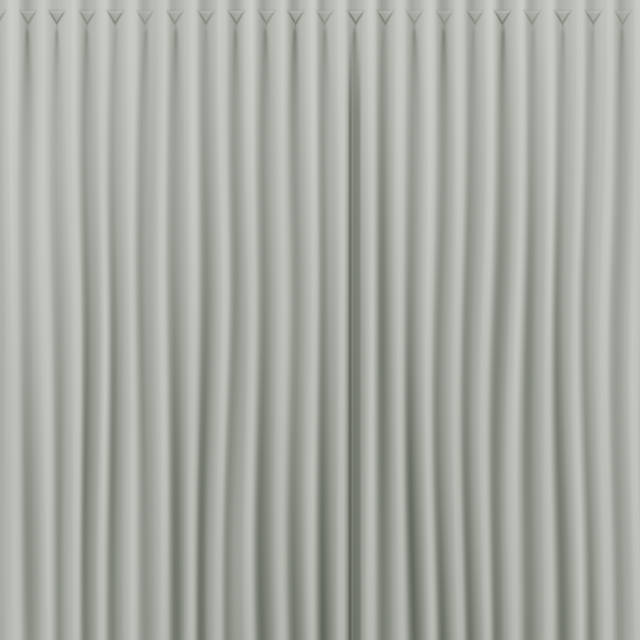
This texture is drawn by a WebGL 2 fragment shader. Its source:

```glsl
#version 300 es
precision highp float;

uniform vec2 u_resolution;
out vec4 fragColor;

const float TAU = 6.2831853;
const float FOLDS = 21.5;       // folds across the canvas
const float PART_X = 0.554;     // where the two panels meet
const float KNOT_BASE = 0.963;  // lower tip of the pinched knots
const vec3 SHADOW = vec3(0.40, 0.42, 0.38);
const vec3 LIGHT = vec3(0.77, 0.785, 0.76);

float hash(float n, float seed) {
    return fract(sin(n * 127.1 + seed * 311.7) * 4375.85);
}

vec2 gradient(vec2 cell) {
    float angle = TAU * hash(cell.x, cell.y);
    return vec2(cos(angle), sin(angle));
}

// Gradient noise, roughly -0.7 to 0.7
float noise(vec2 p) {
    vec2 i = floor(p), f = p - i;
    vec2 u = f * f * f * (f * (f * 6.0 - 15.0) + 10.0);
    vec2 e = vec2(1.0, 0.0);
    float low = mix(dot(gradient(i), f),
                    dot(gradient(i + e), f - e), u.x);
    float high = mix(dot(gradient(i + e.yx), f - e.yx),
                     dot(gradient(i + e.xx), f - e.xx), u.x);
    return mix(low, high, u.y);
}

float bell(float x, float width) {
    return exp(-x * x / (width * width));
}

float band(float x, float from, float to, float blur) {
    return smoothstep(from - blur, from + blur, x)
         - smoothstep(to - blur, to + blur, x);
}

// Rounded pleat: 0 in the valley, 1 on the ridge; skew sharpens one side
float pleat(float phase, float skew) {
    float a = TAU * phase;
    return 0.5 - 0.5 * cos(a + skew * cos(a));
}

// Distance to a triangle that points down to the origin
float knotDistance(vec2 p, float slope, float height) {
    float sides = (abs(p.x) - slope * p.y) / sqrt(1.0 + slope * slope);
    return max(sides, p.y - height);
}

// Cloth brightness of the hanging folds
float foldTone(vec2 uv, float phase) {
    float drop = 1.0 - uv.y;
    float side = abs(uv.x - PART_X);
    float inner = 1.0 - smoothstep(0.1, 0.55, side);
    float vary = noise(vec2(phase * 0.63 + 4.0, uv.y * 1.3));
    float skew = 0.4 + 0.7 * noise(vec2(phase * 0.4, uv.y * 0.8 + 9.0));
    float ridge = pleat(phase, skew);
    float depth = mix(0.38, 0.68, smoothstep(0.0, 0.8, drop));
    depth *= mix(0.75, 1.12, inner) + 0.55 * vary;
    float crest = 1.04 - drop * mix(0.12, 0.2, inner);
    float minor = 0.07 * noise(vec2(phase * 2.6, uv.y * 1.6 + 3.0));
    float streak = 0.045 * noise(vec2(phase * 8.0, uv.y * 2.2));
    return crest - depth * pow(1.0 - ridge, 1.1) + minor + streak;
}

// Narrow crease that widens and fades below each knot
float crease(vec2 p, float id) {
    float fall = max(-p.y, 0.0);
    float fade = smoothstep(-0.004, 0.02, -p.y) * exp(-fall * 13.0);
    float lean = (hash(id, 2.0) - 0.5) * 0.06 * fall;
    return fade * bell(p.x - lean, 0.0025 + 0.05 * fall)
         * mix(0.12, 0.48, hash(id, 5.0));
}

// Pinched cloth of the heading, drawn over the tone
float headingTone(float tone, vec2 p, float id, float blur) {
    float strength = mix(0.45, 1.0, hash(id, 8.0));
    p.x += (hash(id, 3.0) - 0.5) * 0.005;
    float d = knotDistance(p, 0.62, 0.021);
    float inside = 1.0 - smoothstep(-blur, blur, d);
    float body = 0.56 + 9.0 * p.y + 8.0 * p.x;
    float rim = bell(d, 0.0018) * smoothstep(0.026, 0.012, p.y);
    tone = mix(tone, body, inside * 0.75 * strength);
    tone -= 0.42 * rim * strength;
    return tone + 0.15 * bell(p.y - 0.019, 0.002) * inside * strength;
}

// Dark opening between the panels, with a thin lit hem
float partingTone(float tone, vec2 uv, float blur) {
    float x = uv.x - PART_X;
    float open = smoothstep(0.97, 0.8, uv.y);
    float gap = band(x, -0.008, 0.009, 0.0015 + blur);
    float gapTone = mix(0.08, 0.3, uv.y) + 6.0 * x;
    tone = mix(tone, gapTone, gap * open * 0.9);
    tone -= 0.2 * bell(x + 0.0075, 0.0018) * open;
    return tone + 0.14 * bell(x + 0.003, 0.0013) * open;
}

void main() {
    vec2 uv = gl_FragCoord.xy / u_resolution;
    float blur = 0.8 / u_resolution.y;

    // Folds hang straight from the heading and wander lower down
    float hang = smoothstep(1.0, 0.5, uv.y);
    float away = smoothstep(0.02, 0.12, abs(uv.x - PART_X));
    float sway = 0.018 * noise(vec2(uv.x * 7.0, uv.y * 1.4 + 2.0));
    float phase = (uv.x - PART_X + sway * hang * away) * FOLDS;
    float id = floor(phase + 0.5);
    vec2 knot = vec2((phase - id) / FOLDS, uv.y - KNOT_BASE);

    float tone = foldTone(uv, phase) - crease(knot, id);
    tone = headingTone(tone, knot, id, blur);
    tone = partingTone(tone, uv, blur);
    fragColor = vec4(mix(SHADOW, LIGHT, clamp(tone, -0.15, 1.07)), 1.0);
}
```
